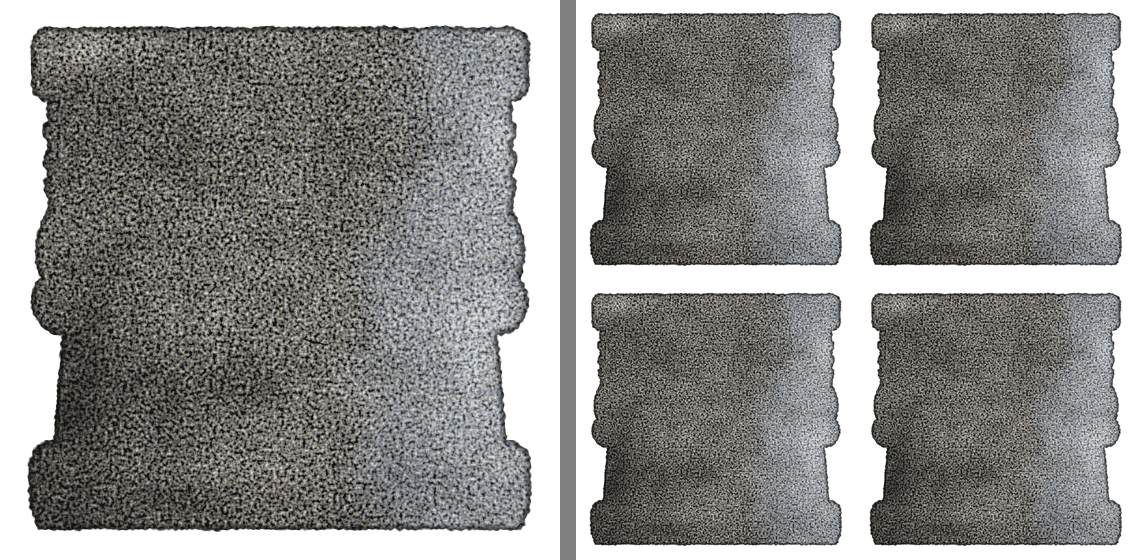
Left, the tile; right, the same tile 2 across and 2 down.
Reproduce this texture procedurally as a Shadertoy shader.

```glsl
// Weathered grey stone block with a moulded, mirrored outline on white.
// The outline is a union of rounded boxes; the surface is soft light and
// shade plus two layers of wrapping gradient noise for the coarse grain.

const vec3 BACKGROUND = vec3(1.0);
const vec3 WARM_TINT = vec3(0.012, 0.0, -0.020);
const vec3 COOL_TINT = vec3(-0.012, 0.0, 0.012);
const float BASE_TONE = 0.43;
const float COARSE_CELLS = 150.0;
const float FINE_CELLS = 230.0;
const float COARSE_GRAIN = 0.50;
const float FINE_GRAIN = 0.38;
const float PIT_DEPTH = 0.16;
const float RIM_WIDTH = 0.013;
const float RIM_DARKNESS = 0.60;
const float DARKEST = 0.075;
const float LIGHTEST = 0.86;

vec2 hash22(vec2 p) {
    vec3 q = fract(p.xyx * vec3(0.1031, 0.1030, 0.0973));
    q += dot(q, q.yzx + 33.33);
    return fract((q.xx + q.yz) * q.zy);
}

float corner(vec2 cell, vec2 offset, vec2 f, float cells, float seed) {
    vec2 h = hash22(mod(cell + offset, cells) + seed);
    float angle = 6.28318 * h.x;
    return dot(vec2(cos(angle), sin(angle)), f - offset);
}

// Gradient noise, about -0.7 to 0.7, that wraps after a whole number of cells
float noise(vec2 uv, float cells, float seed) {
    vec2 p = uv * cells;
    vec2 c = floor(p);
    vec2 f = p - c;
    vec2 s = f * f * f * (f * (f * 6.0 - 15.0) + 10.0);
    float low = mix(corner(c, vec2(0, 0), f, cells, seed), corner(c, vec2(1, 0), f, cells, seed), s.x);
    float high = mix(corner(c, vec2(0, 1), f, cells, seed), corner(c, vec2(1, 1), f, cells, seed), s.x);
    return mix(low, high, s.y);
}

// Rounded slab centred on the mirror axis at height y
float slab(vec2 p, float y, vec2 halfSize, float radius) {
    vec2 q = abs(p - vec2(0.0, y)) - halfSize + radius;
    return length(max(q, 0.0)) + min(max(q.x, q.y), 0.0) - radius;
}

float outline(vec2 p) {
    float d = slab(p, 0.505, vec2(0.390, 0.445), 0.02);              // core
    d = min(d, slab(p, 0.885, vec2(0.445, 0.067), 0.032));           // top band
    d = min(d, slab(p, 0.710, vec2(0.416, 0.150), 0.01));            // neck
    for (int i = 0; i < 3; i++)                                      // scallops
        d = min(d, slab(p, 0.765 - 0.05 * float(i), vec2(0.423, 0.027), 0.025));
    d = min(d, slab(p, 0.550, vec2(0.4375, 0.130), 0.13));           // belly
    d = min(d, slab(p, 0.462, vec2(0.445, 0.062), 0.062));           // roll
    vec2 flared = vec2(abs(p.x) + 0.08 * (p.y - 0.3), p.y);
    d = min(d, slab(flared, 0.300, vec2(0.398, 0.150), 0.0));        // waist
    d = min(d, slab(p, 0.135, vec2(0.448, 0.080), 0.045));           // plinth
    return min(d, slab(p, 0.085, vec2(0.438, 0.031), 0.015));        // foot
}

float glow(vec2 uv, vec2 centre, vec2 size) {
    vec2 d = (uv - centre) / size;
    return exp(-dot(d, d));
}

// Broad light and shade of the stone
float shade(vec2 uv, float lit) {
    float t = BASE_TONE + 0.13 * lit;
    t += 0.12 * glow(uv, vec2(0.89, 0.74), vec2(0.05, 0.13));
    t += 0.12 * glow(uv, vec2(0.86, 0.38), vec2(0.07, 0.18));
    t += 0.14 * glow(uv, vec2(0.18, 0.91), vec2(0.09, 0.04));
    t += 0.06 * glow(uv, vec2(0.48, 0.17), vec2(0.06, 0.09));
    t -= 0.21 * glow(uv, vec2(0.13, 0.27), vec2(0.13, 0.23));
    t -= 0.10 * glow(uv, vec2(0.20, 0.79), vec2(0.19, 0.13));
    t -= 0.10 * glow(uv, vec2(0.40, 0.30), vec2(0.12, 0.06));
    t -= 0.06 * glow(uv, vec2(0.66, 0.75), vec2(0.10, 0.08));
    t -= 0.09 * glow(uv, vec2(0.33, 0.09), vec2(0.28, 0.06));
    t -= 0.08 * glow(uv, vec2(0.75, 0.13), vec2(0.13, 0.06));
    return t + 0.08 * noise(uv, 8.0, 3.0) + 0.07 * noise(uv, 22.0, 9.0);
}

// Short wandering crack
float crack(vec2 uv) {
    float x = uv.x - 0.563;
    float path = 0.390 - 0.25 * x + 0.006 * noise(uv, 60.0, 17.0);
    float line = 1.0 - smoothstep(0.0008, 0.0026, abs(uv.y - path));
    return line * (1.0 - smoothstep(0.020, 0.026, abs(x)));
}

void mainImage(out vec4 fragColor, in vec2 fragCoord) {
    vec2 uv = fragCoord / iResolution.xy;
    float pixel = 1.0 / min(iResolution.x, iResolution.y);

    // Rough edge
    float edge = outline(uv - vec2(0.5, 0.0));
    edge += 0.004 * noise(uv, 110.0, 21.0) + 0.003 * noise(uv, 30.0, 25.0);

    // Grain, bent a little so that the lattice does not show
    vec2 bend = 0.004 * vec2(noise(uv, 45.0, 31.0), noise(uv, 45.0, 37.0));
    float coarse = noise(uv + bend, COARSE_CELLS, 41.0);
    float fine = noise(uv - bend, FINE_CELLS, 53.0);
    float border = 0.64 + 0.09 * smoothstep(0.55, 0.75, uv.y);
    float lit = smoothstep(-0.05, 0.08, uv.x - border + 0.06 * noise(uv, 9.0, 61.0));
    float grain = COARSE_GRAIN * coarse + FINE_GRAIN * fine;
    grain -= PIT_DEPTH * smoothstep(0.15, 0.45, -coarse - 0.4 * fine);

    // Tone, rim and crack
    float light = shade(uv, lit);
    float tone = light + grain * mix(0.55, 1.0, smoothstep(0.12, 0.40, light)) * (1.0 - 0.22 * lit);
    tone *= 1.0 - RIM_DARKNESS * (1.0 - smoothstep(0.0, RIM_WIDTH, -edge));
    tone = mix(clamp(tone, DARKEST, LIGHTEST), DARKEST, 0.9 * crack(uv));

    // Slight warm and cool mottling
    vec3 tint = mix(WARM_TINT, COOL_TINT, lit) + 0.05 * noise(uv, 120.0, 71.0) * vec3(1.0, 0.1, -1.0);
    vec3 stone = tone + tint * smoothstep(0.0, 0.4, tone);
    float cover = 1.0 - smoothstep(-pixel, pixel, edge);
    fragColor = vec4(mix(BACKGROUND, stone, cover), 1.0);
}
```
